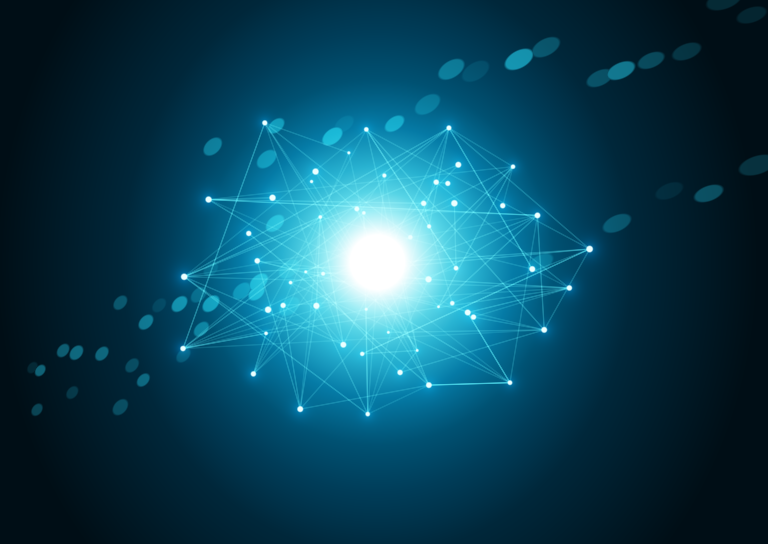
Write a Shadertoy shader that draws this background.

```glsl
// Glowing cyan core wrapped in a web of linked points, with tilted discs drifting past.
const float TAU = 6.2831853;
const vec2 CORE = vec2(0.695, 0.518);
const vec2 VIGNETTE_STRETCH = vec2(1.07, 0.93);
const int RING_NODES = 16;
const int NODES = 54;
const int LINKS_PER_RING_NODE = 6;
const int INNER_LINKS = 26;
const vec2 CLOUD_SIZE = vec2(0.285, 0.215);
const float LINE_WIDTH = 0.0009;
const float LINE_ALPHA = 0.30;
const vec3 LINE_COLOUR = vec3(0.35, 0.88, 0.95);
const vec3 HALO_COLOUR = vec3(0.0, 0.42, 0.80);
const vec3 DISC_COLOUR = vec3(0.12, 0.68, 0.80);

// Radial colour ramp, from the core outwards
const int STOPS = 9;
const float STOP_RADIUS[STOPS] = float[](0.05, 0.094, 0.13, 0.176, 0.25, 0.33, 0.40, 0.50, 0.75);
const vec3 STOP_COLOUR[STOPS] = vec3[](
    vec3(1.0), vec3(0.62, 0.93, 0.96), vec3(0.34, 0.83, 0.90),
    vec3(0.16, 0.70, 0.82), vec3(0.02, 0.48, 0.65), vec3(0.0, 0.32, 0.45),
    vec3(0.0, 0.24, 0.35), vec3(0.0, 0.155, 0.23), vec3(0.0, 0.055, 0.085));

float hash(float n) {
    n = fract(n * 0.1031 + 0.137);
    n *= n + 33.33;
    return fract(n * (n + n));
}

vec3 backdrop(vec2 d) {
    float r = length(d);
    r = length(d * mix(vec2(1.0), VIGNETTE_STRETCH, smoothstep(0.25, 0.5, r)));
    vec3 c = STOP_COLOUR[0];
    for (int i = 1; i < STOPS; i++) {
        float t = (r - STOP_RADIUS[i - 1]) / (STOP_RADIUS[i] - STOP_RADIUS[i - 1]);
        c = mix(c, STOP_COLOUR[i], clamp(t, 0.0, 1.0));
    }
    return c;
}

// Node offset from the core: a wavy outer ring, then a jittered inner spiral
vec2 nodeOffset(int i) {
    float n = float(i);
    if (i < RING_NODES) {
        float a = TAU * n / float(RING_NODES);
        float angle = a + 0.24 - 0.178 * cos(a) - 0.157 * sin(a) - 0.175 * sin(2.0 * a);
        float radius = 0.318 + 0.046 * cos(2.0 * a) - 0.024 * sin(2.0 * a)
                     + 0.027 * cos(6.0 * a) - 0.011 * sin(6.0 * a);
        return radius * vec2(cos(angle), sin(angle));
    }
    float t = (n - float(RING_NODES) + 0.5) / float(NODES - RING_NODES);
    float angle = 2.39996 * n + 0.9 * hash(n + 7.3);
    float radius = sqrt(mix(0.08, 1.0, t)) * mix(0.88, 1.08, hash(n + 51.7));
    return CLOUD_SIZE * radius * vec2(cos(angle), sin(angle));
}

float link(vec2 d, vec2 a, vec2 b, float px) {
    vec2 ab = b - a;
    float t = clamp(dot(d - a, ab) / max(dot(ab, ab), 1e-6), 0.0, 1.0);
    float gap = length(d - a - ab * t);
    return 1.0 - smoothstep(0.5 * LINE_WIDTH, 0.5 * LINE_WIDTH + px, gap);
}

vec3 screen(vec3 base, vec3 light) {
    return base + light * (1.0 - base);
}

// Discs scattered along a streak; they grow and flatten to the right
float discs(vec2 p, vec2 from, vec2 to, float spread, int count, float seed, float px) {
    float light = 0.0;
    vec2 side = normalize(vec2(from.y - to.y, to.x - from.x));
    for (int i = 0; i < count; i++) {
        float n = float(i) + seed;
        float t = (float(i) + hash(n)) / float(count);
        vec2 c = mix(from, to, t) + side * spread * (2.0 * hash(n + 31.9) - 1.0);
        float across = clamp(c.x / 1.41, 0.0, 1.0);
        float angle = mix(0.95, 0.3, across);
        float width = mix(0.012, 0.033, across) * mix(0.85, 1.1, hash(n + 67.1));
        float flatness = mix(0.72, 0.48, across);
        vec2 q = p - c;
        q = vec2(dot(q, vec2(cos(angle), sin(angle))), dot(q, vec2(-sin(angle), cos(angle))));
        float edge = (length(q / vec2(1.0, flatness)) - width) * flatness;
        float alpha = mix(0.12, 0.72, pow(hash(n + 93.7), 1.6));
        light = max(light, alpha * (1.0 - smoothstep(-px, px, edge)));
    }
    return light;
}

void mainImage(out vec4 fragColor, in vec2 fragCoord) {
    float px = 1.0 / iResolution.y;
    vec2 p = fragCoord * px;
    p.x += 0.5 * (1.4144 - iResolution.x * px);
    vec2 d = p - CORE;
    vec3 colour = backdrop(d);

    // Drifting discs
    float disc = discs(p, vec2(0.055, 0.25), vec2(0.54, 0.54), 0.09, 25, 3.0, px);
    disc = max(disc, discs(p, vec2(0.37, 0.71), vec2(1.41, 0.98), 0.045, 17, 140.0, px));
    disc = max(disc, 0.6 * discs(p, vec2(0.98, 0.53), vec2(1.42, 0.72), 0.025, 5, 260.0, px));
    colour = screen(colour, DISC_COLOUR * disc);

    if (length(d) < 0.5) {
        // Links fanning out from the ring, then between inner nodes
        float web = 0.0;
        int ringLinks = RING_NODES * LINKS_PER_RING_NODE;
        for (int i = 0; i < ringLinks + INNER_LINKS; i++) {
            float n = float(i);
            int a = i < ringLinks ? i / LINKS_PER_RING_NODE : RING_NODES + i - ringLinks;
            int b = int(hash(n + 19.4) * float(NODES));
            float strength = mix(0.45, 1.0, hash(n + 211.3));
            web += strength * link(d, nodeOffset(a), nodeOffset(b), px);
        }
        colour = screen(colour, LINE_COLOUR * min(web * LINE_ALPHA, 0.85));

        // Nodes with blue halos
        for (int i = 0; i < NODES; i++) {
            float size = hash(float(i) + 401.6);
            float radius = i < RING_NODES ? mix(0.0038, 0.006, size) : mix(0.0024, 0.0058, size);
            float gap = length(d - nodeOffset(i));
            colour = screen(colour, HALO_COLOUR * 0.75 * exp(-gap / (2.0 * radius)));
            colour = mix(colour, vec3(0.92, 1.0, 1.0), 1.0 - smoothstep(-px, px, gap - radius));
        }
    }
    fragColor = vec4(clamp(colour, 0.0, 1.0), 1.0);
}
```
